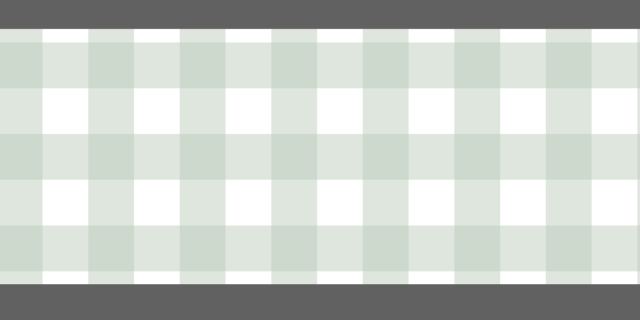
Reproduce this pattern procedurally as a Shadertoy shader.

```glsl
// Pale sage gingham cloth between two plain grey bars.

// Lengths are fractions of the canvas height.
#define PERIOD 0.2860
#define BAND_WIDTH 0.1430
#define COLUMN_START -0.0102
#define ROW_START 0.1523
#define BAR_BOTTOM 0.1120
#define BAR_TOP 0.9095
#define SOFTNESS 0.0040
#define BAND_OPACITY 0.5
#define BAND_COLOR vec3(0.744, 0.800, 0.737)
#define CLOTH_COLOR vec3(1.0)
#define BAR_COLOR vec3(0.38)

// Coverage from a signed distance, negative inside.
float coverage(float dist) {
    float blur = max(SOFTNESS, 1.0 / iResolution.y);
    return clamp(0.5 - dist / blur, 0.0, 1.0);
}

// Evenly repeated band whose first edge lies at start.
float band(float position, float start) {
    float centered = position - start - 0.5 * BAND_WIDTH;
    float offset = (fract(centered / PERIOD + 0.5) - 0.5) * PERIOD;
    return coverage(abs(offset) - 0.5 * BAND_WIDTH);
}

// Translucent columns and rows deepen where they cross.
vec3 gingham(vec2 p) {
    vec3 color = mix(CLOTH_COLOR, BAND_COLOR, BAND_OPACITY * band(p.x, COLUMN_START));
    return mix(color, BAND_COLOR, BAND_OPACITY * band(p.y, ROW_START));
}

void mainImage(out vec4 fragColor, in vec2 fragCoord) {
    vec2 p = fragCoord / iResolution.y;

    // Cloth shows only between the two bars.
    float window = coverage(max(BAR_BOTTOM - p.y, p.y - BAR_TOP));
    fragColor = vec4(mix(BAR_COLOR, gingham(p), window), 1.0);
}
```
